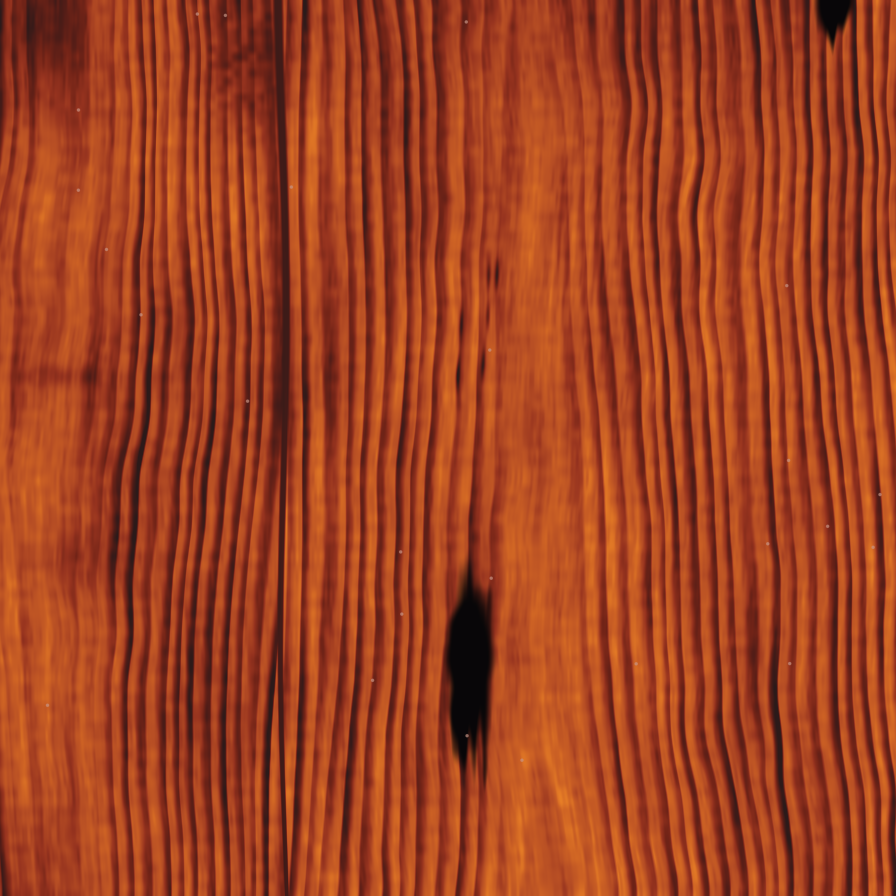
A WebGL 1 fragment shader for this texture:

```glsl
precision highp float;
// Two stained softwood boards with a dark seam, growth rings and burnt knots.
// Rings are bands of a warped distance from each board's heart line; fibre,
// blotches and knots then shift one tone value that picks the stain colour.

uniform vec2 u_resolution;

#define SEAM_X 0.316
#define LEFT_HEART 0.065
#define RIGHT_HEART 0.597
#define LEFT_RINGS 62.0
#define RIGHT_RINGS 52.0
#define RING_DEPTH 0.68
#define BASE_TONE 0.92
#define FIBRE_DEPTH 0.20
#define BLOTCH_DEPTH 0.26
#define WARP 0.026

float hash(vec2 p) {
  return fract(sin(dot(p, vec2(127.1, 311.7))) * 43758.5453);
}

float noise(vec2 p) {
  vec2 i = floor(p), f = fract(p);
  f = f * f * (3.0 - 2.0 * f);
  return mix(mix(hash(i), hash(i + vec2(1.0, 0.0)), f.x),
             mix(hash(i + vec2(0.0, 1.0)), hash(i + vec2(1.0, 1.0)), f.x), f.y);
}

// Noise centred on zero
float wave(vec2 p) { return noise(p) - 0.5; }

// Six evenly spaced stain tones plus a highlight above 1
vec3 stain(float tone) {
  float s = tone * 5.0;
  vec3 c = mix(vec3(0.17, 0.10, 0.10), vec3(0.31, 0.11, 0.09), clamp(s, 0.0, 1.0));
  c = mix(c, vec3(0.45, 0.14, 0.09), clamp(s - 1.0, 0.0, 1.0));
  c = mix(c, vec3(0.59, 0.20, 0.12), clamp(s - 2.0, 0.0, 1.0));
  c = mix(c, vec3(0.71, 0.30, 0.14), clamp(s - 3.0, 0.0, 1.0));
  c = mix(c, vec3(0.80, 0.38, 0.14), clamp(s - 4.0, 0.0, 1.0));
  return mix(c, vec3(0.91, 0.50, 0.15), clamp(s - 5.0, 0.0, 1.0));
}

// Soft oval patch, 1 at its centre
float patchMask(vec2 p, vec2 centre, vec2 radius) {
  vec2 q = (p - centre) / radius;
  return exp(-dot(q, q));
}

// Black knot whose ends fray along the fibres
float knot(vec2 p, vec2 centre, vec2 radius) {
  vec2 q = (p - centre) / radius;
  q.x += 0.5 * wave(p * vec2(20.0, 30.0));
  q.y *= 1.0 + 0.9 * wave(p * vec2(170.0, 5.0));
  return 1.0 - smoothstep(0.65, 1.1, length(q));
}

// Latewood darkness: a slow rise, then a crisp edge, varied ring by ring
float ringBands(float phase, float y) {
  phase += 0.9 * wave(vec2(phase * 0.6, y * 2.5));
  float id = floor(phase), f = fract(phase);
  float band = smoothstep(0.22, 0.78, f) * (1.0 - smoothstep(0.84, 1.0, f));
  float strength = mix(0.6, 1.1, hash(vec2(id, 3.0)));
  return band * strength * (0.75 + 0.5 * noise(vec2(id * 7.3, y * 9.0)));
}

void main() {
  vec2 p = gl_FragCoord.xy / u_resolution;

  // Grain warp, gentler near the seam
  float bend = WARP * wave(vec2(p.x * 2.5 + 4.0, p.y * 4.5))
             + 0.18 * WARP * wave(p * vec2(14.0, 17.0));
  float seamX = SEAM_X + 0.004 * sin(p.y * 8.0 + 2.6) + 0.004 * (0.5 - p.y);
  float seamDist = p.x - seamX;
  float x = p.x + bend * mix(0.4, 1.3, smoothstep(0.0, 0.15, abs(seamDist)));

  // Growth rings, sparse and faint around the heart
  bool onLeft = seamDist < 0.0;
  float swell = exp(-pow((p.y - 0.55) / 0.22, 2.0));
  float heartWidth = onLeft ? 0.045 + 0.03 * swell : 0.055;
  float d = abs(x - (onLeft ? LEFT_HEART : RIGHT_HEART + 0.012 * sin(p.y * 5.0)));
  float spread = sqrt(d * d + heartWidth * heartWidth) - heartWidth;
  float phase = onLeft ? LEFT_RINGS * spread - 1.2 * p.y
                       : RIGHT_RINGS * spread + 1.8 * p.y;
  float clarity = mix(0.28, 1.0, smoothstep(0.03, 0.10, d));
  float tone = BASE_TONE - RING_DEPTH * clarity * ringBands(phase, p.y);

  // Fibres, fine mottle and broad blotches
  tone += FIBRE_DEPTH * wave(vec2(x * 190.0, p.y * 7.0));
  tone += 0.8 * FIBRE_DEPTH * wave(vec2(x * 330.0, p.y * 45.0));
  tone += 0.6 * FIBRE_DEPTH * wave(p * vec2(70.0, 95.0));
  tone += BLOTCH_DEPTH * wave(p * vec2(6.0, 5.0) + 9.0);
  tone += 0.7 * BLOTCH_DEPTH * wave(vec2(x * 34.0, p.y * 8.0));
  tone -= 0.08 * smoothstep(0.8, 1.0, p.y) + (onLeft ? 0.06 : 0.0);

  // Stained patches and the rough reddish knot
  float redKnot = patchMask(p, vec2(0.27, 0.925), vec2(0.045, 0.075));
  tone -= 0.55 * patchMask(p, vec2(0.06, 0.98), vec2(0.045, 0.09));
  tone -= 0.22 * patchMask(p, vec2(0.08, 0.38), vec2(0.05, 0.035));
  tone -= 0.25 * patchMask(p, vec2(0.07, 0.58), vec2(0.05, 0.012));
  tone = mix(tone, 0.36 + 0.5 * wave(p * 110.0), 0.75 * redKnot);

  // Short dark checks scattered beside the heart
  for (int i = 0; i < 6; i++) {
    float k = float(i);
    vec2 c = vec2(0.49 + 0.08 * hash(vec2(k, 1.0)), 0.56 + 0.14 * hash(vec2(k, 2.0)));
    tone -= 0.6 * patchMask(vec2(x, p.y), c, vec2(0.0025, 0.018));
  }

  // Seam with a shaded left lip, then the black knots
  float seamWidth = mix(0.0025, 0.0055, p.y);
  float seam = 1.0 - smoothstep(seamWidth * 0.5, seamWidth * 1.3, abs(seamDist));
  tone -= 0.2 * p.y * smoothstep(-0.03, 0.0, seamDist) * float(onLeft);
  tone = mix(tone, 0.08, 0.95 * seam);
  float burnt = max(knot(p, vec2(0.527, 0.255), vec2(0.027, 0.115)),
                    knot(p, vec2(0.928, 1.0), vec2(0.022, 0.045)));
  tone -= 0.3 * patchMask(p, vec2(0.53, 0.28), vec2(0.025, 0.14));
  vec3 color = mix(stain(tone), vec3(0.03, 0.025, 0.03), burnt);

  // Rare pale dust specks
  vec2 cell = floor(p * 30.0);
  vec2 spot = fract(p * 30.0) - 0.2 - 0.6 * vec2(hash(cell + 5.0), hash(cell + 8.0));
  float speck = step(0.975, hash(cell)) * (1.0 - smoothstep(0.03, 0.08, length(spot)));
  gl_FragColor = vec4(mix(color, vec3(0.78, 0.58, 0.52), 0.7 * speck), 1.0);
}
```
